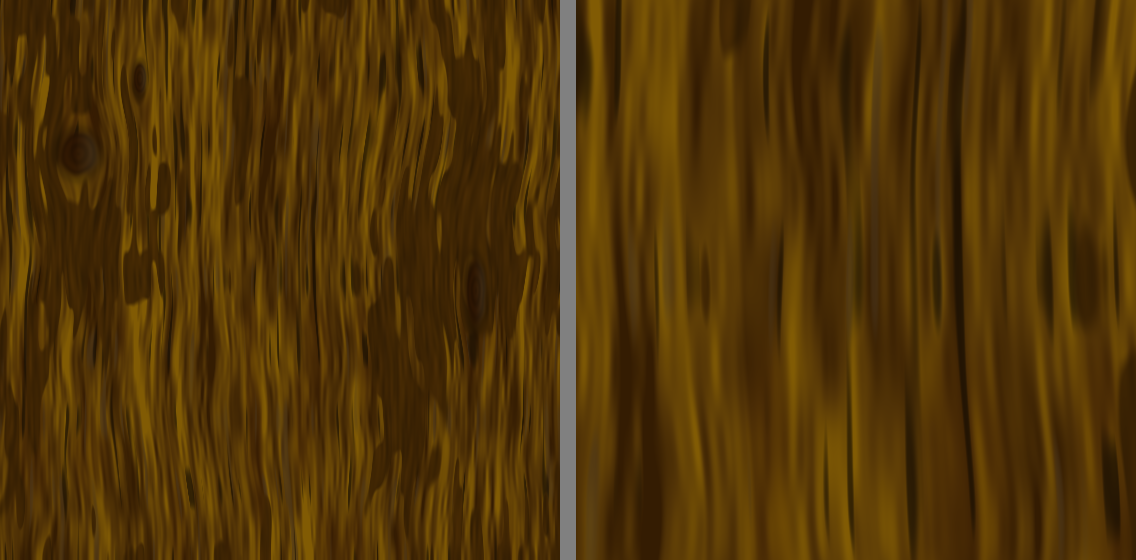
Left: the whole. Right: its middle third, enlarged.
Reproduce this texture procedurally as a Shadertoy shader.

```glsl
const vec3 DARK_BROWN = vec3(0.205, 0.11, 0.008);
const vec3 MID_BROWN = vec3(0.335, 0.213, 0.025);
const vec3 GOLD = vec3(0.49, 0.345, 0.018);
const vec3 PATCH_BROWN = vec3(0.232, 0.135, 0.012);
const vec3 RED_BROWN = vec3(0.24, 0.11, 0.01);
const vec3 GREY_BROWN = vec3(0.29, 0.21, 0.11);
const vec3 CRACK = vec3(0.08, 0.05, 0.01);

const vec2 BROAD_GRAIN = vec2(42.0, 2.6);
const vec2 STREAK_GRAIN = vec2(105.0, 8.0);
const vec2 FINE_GRAIN = vec2(200.0, 20.0);
const float BEND = 0.035;
const float RIPPLE = 0.009;
const float RELIEF_STEP = 0.002;
const float RELIEF = 0.85;
const float CONTRAST = 1.85;
const float RING_CONTRAST = 0.28;
const float HEART_X = 0.41;

const int KNOT_COUNT = 3;
const vec4 KNOTS[KNOT_COUNT] = vec4[](   // centre, radii
    vec4(0.140, 0.725, 0.036, 0.042),
    vec4(0.850, 0.480, 0.018, 0.062),
    vec4(0.250, 0.860, 0.012, 0.030));

float hash(vec2 p) {
    return fract(sin(dot(p, vec2(127.1, 311.7))) * 43758.5);
}

float noise(vec2 p) {
    vec2 i = floor(p), f = fract(p);
    f = f * f * (3.0 - 2.0 * f);
    return mix(mix(hash(i), hash(i + vec2(1, 0)), f.x),
               mix(hash(i + vec2(0, 1)), hash(i + vec2(1, 1)), f.x), f.y);
}

// Long fibres at three widths
float grain(vec2 p) {
    return 0.32 * noise(p * BROAD_GRAIN)
         + 0.38 * noise(p * STREAK_GRAIN + 17.0)
         + 0.30 * noise(p * FINE_GRAIN + 43.0);
}

// Growth rings: each fades up to gold, then drops sharply to dark
float rings(vec2 q) {
    float phase = fract(q.x * 16.0 + 4.0 * noise(q * vec2(8.0, 0.9) + 11.0));
    return phase * (1.0 - smoothstep(0.88, 1.0, phase)) - 0.45;
}

// Wavy fibres that part around the knots
vec2 bendFibres(vec2 p) {
    vec2 q = p;
    for (int i = 0; i < KNOT_COUNT; i++) {
        vec2 d = (p - KNOTS[i].xy) / KNOTS[i].zw;
        q.x -= 0.8 * (p.x - KNOTS[i].x) * exp(-0.3 * dot(d, d));
    }
    q.x += BEND * (noise(p * vec2(4.0, 3.5) + 5.0) - 0.5);
    q.x += RIPPLE * (noise(p * vec2(15.0, 11.0) + 9.0) - 0.5);
    return q;
}

// Frayed dark areas, mostly away from the heart of the plank
float darkPatches(vec2 p, vec2 q) {
    float side = smoothstep(0.12, 0.38, abs(p.x - HEART_X));
    float area = 0.42 * noise(q * vec2(7.0, 3.6) + 31.0)
               + 0.25 * noise(q * vec2(30.0, 7.0) + 3.0)
               + 0.33 * noise(q * vec2(85.0, 12.0) + 71.0);
    return smoothstep(0.535, 0.585, area + 0.17 * side - 0.14);
}

vec3 woodRamp(float tone) {
    vec3 low = mix(DARK_BROWN, MID_BROWN, clamp(tone * 2.0, 0.0, 1.0));
    return mix(low, GOLD, clamp(tone * 2.0 - 1.0, 0.0, 1.1));
}

vec3 addKnots(vec3 color, vec2 p) {
    for (int i = 0; i < KNOT_COUNT; i++) {
        vec2 d = (p - KNOTS[i].xy) / KNOTS[i].zw;
        float r = length(d) + 0.15 * (noise(p * 45.0) - 0.5);
        float disc = 1.0 - smoothstep(0.7, 1.15, r);
        vec3 core = mix(RED_BROWN * 0.7, GREY_BROWN * 0.85, smoothstep(-0.3, 1.0, d.x));
        core *= 0.94 + 0.08 * sin(r * 14.0);
        color = mix(color, core, 0.9 * disc);
        color *= 1.0 - 0.18 * exp(-20.0 * (r - 1.1) * (r - 1.1));
    }
    return color;
}

void mainImage(out vec4 fragColor, in vec2 fragCoord) {
    vec2 p = fragCoord / iResolution.xy;
    vec2 q = bendFibres(p);
    vec2 e = vec2(RELIEF_STEP, 0.0);

    // Tone from fibres, bands, rings and a sideways relief
    float heart = 1.0 - smoothstep(0.08, 0.30, abs(p.x - HEART_X));
    float band = noise(q * vec2(15.0, 1.3) + 57.0) - 0.5;
    float slope = grain(q + e) - grain(q - e);
    float tone = 0.53 + CONTRAST * (grain(q) - 0.5) + mix(0.25, 0.5, heart) * band
               + RING_CONTRAST * mix(0.6, 1.0, heart) * rings(q) + RELIEF * slope;
    vec3 color = woodRamp(tone);

    // Reddish and greyish streaks
    float red = smoothstep(0.66, 0.92, noise(q * vec2(26.0, 5.0) + 83.0));
    float grey = smoothstep(0.78, 0.95, noise(q * vec2(130.0, 8.0) + 29.0));
    color = mix(color, RED_BROWN, 0.3 * red);
    color = mix(color, GREY_BROWN, 0.55 * grey);

    // Flat dark patches with faint flecks
    float fleck = noise(q * vec2(140.0, 26.0) + 7.0) - 0.5;
    vec3 patchColor = PATCH_BROWN * (1.0 + 0.25 * fleck + 0.6 * slope);
    float patchMask = darkPatches(p, q);
    color = mix(color, patchColor, 0.93 * patchMask);

    // Thin cracks along the fibres
    float crack = 1.0 - smoothstep(0.06, 0.22, noise(q * vec2(150.0, 8.0) + 61.0));
    color = mix(color, CRACK, 0.65 * crack * (1.0 - 0.8 * patchMask));

    fragColor = vec4(addKnots(color, p), 1.0);
}
```
